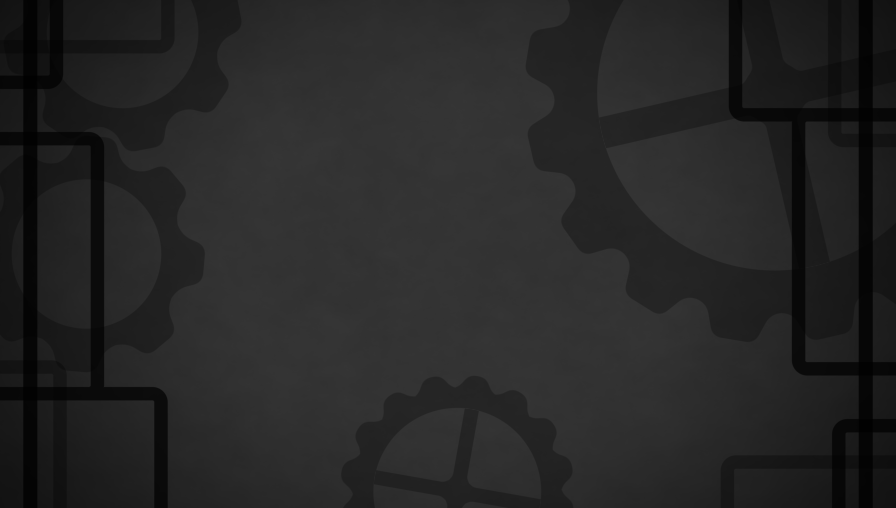
Write a WebGL 2 fragment shader that draws this background.

```glsl
#version 300 es
// Dark grunge backdrop with shadowy gears and rounded outline frames.
precision highp float;

uniform vec2 u_resolution;
out vec4 outColor;

vec2 hashGradient(vec2 cell) {
    vec2 h = vec2(dot(cell, vec2(127.1, 311.7)), dot(cell, vec2(269.5, 183.3)));
    return fract(sin(h) * 43758.5) * 2.0 - 1.0;
}

float gradientNoise(vec2 p) {
    vec2 i = floor(p), f = fract(p);
    vec2 u = f * f * f * (f * (f * 6.0 - 15.0) + 10.0);
    vec2 e = vec2(1.0, 0.0);
    float low = mix(dot(hashGradient(i), f), dot(hashGradient(i + e), f - e), u.x);
    float high = mix(dot(hashGradient(i + e.yx), f - e.yx),
                     dot(hashGradient(i + 1.0), f - 1.0), u.x);
    return mix(low, high, u.y);
}

float fbm(vec2 p) {
    float sum = 0.0, amplitude = 0.5;
    for (int i = 0; i < 5; i++) {
        sum += amplitude * gradientNoise(p);
        p = mat2(1.6, 1.2, -1.2, 1.6) * p + 7.3;
        amplitude *= 0.6;
    }
    return sum;
}

float smoothMin(float a, float b, float k) {
    float h = max(k - abs(a - b), 0.0) / k;
    return min(a, b) - h * h * k * 0.25;
}

vec2 rotate(vec2 p, float angle) {
    float c = cos(angle), s = sin(angle);
    return vec2(c * p.x + s * p.y, c * p.y - s * p.x);
}

// radii holds the hole, the tooth root and the tooth tip
float gear(vec2 p, vec3 radii, float teeth, float phase, float toothHalf, float spokeHalf) {
    p = rotate(p, phase);
    float r = length(p);
    float sector = 6.28319 / teeth;
    vec2 q = rotate(p, sector * round(atan(p.y, p.x) / sector));

    // Tapered teeth with softened corners
    float side = (abs(q.y) - toothHalf - 0.35 * (radii.z - q.x)) * 0.94;
    float tooth = -smoothMin(radii.z - q.x, -side, 0.018);
    float d = max(smoothMin(r - radii.y, tooth, 0.02), radii.x - r);

    // Four spokes and a hub
    if (spokeHalf > 0.0) {
        float spokes = min(abs(p.x), abs(p.y)) - spokeHalf;
        spokes = smoothMin(spokes, r - 2.0 * spokeHalf, 0.01);
        d = min(d, max(spokes, r - radii.x));
    }
    return d;
}

// Outline along a rounded box; bounds holds its lower-left and upper-right corners
float frame(vec2 p, vec4 bounds) {
    vec2 center = 0.5 * (bounds.xy + bounds.zw);
    vec2 q = abs(p - center) - 0.5 * (bounds.zw - bounds.xy) + 0.017;
    float box = length(max(q, 0.0)) + min(max(q.x, q.y), 0.0) - 0.017;
    return abs(box) - 0.0132;
}

float coverage(float d) {
    float pixel = 0.75 / u_resolution.y;
    return 1.0 - smoothstep(-pixel, pixel, d);
}

void main() {
    vec2 uv = gl_FragCoord.xy / u_resolution;
    vec2 p = uv * vec2(1.7615, 1.0);

    // Vignetted charcoal with mottled grain
    float vignette = smoothstep(0.2, 0.75, length((uv - 0.5) * vec2(1.0, 0.7)));
    float shade = mix(0.2, 0.045, vignette);
    shade *= 1.0 + 0.09 * fbm(p * 5.0) + 0.09 * fbm(p * vec2(17.0, 23.0) + 4.0);

    // Gears
    float gears = gear(p - vec2(1.523, 0.8165), vec3(0.349, 0.433, 0.492), 16.0, 0.227, 0.042, 0.031);
    gears = min(gears, gear(p - vec2(0.899, 0.032), vec3(0.165, 0.203, 0.231), 16.0, -0.175, 0.02, 0.014));
    gears = min(gears, gear(p - vec2(0.241, 0.936), vec3(0.149, 0.19, 0.234), 8.0, 0.19, 0.036, 0.0));
    gears = min(gears, gear(p - vec2(0.17, 0.5), vec3(0.147, 0.188, 0.232), 8.0, -0.087, 0.036, 0.0));
    shade *= 1.0 - 0.28 * coverage(gears);

    // Frames: the first four are faint, the rest nearly black
    vec4 frames[10] = vec4[10](
        vec4(-0.3, 0.908, 0.33, 1.3), vec4(-0.3, -0.3, 0.118, 0.2775),
        vec4(1.641, 0.7235, 2.2, 1.3), vec4(1.43, -0.3, 2.2, 0.0905),
        vec4(-0.3, 0.838, 0.111, 1.3), vec4(-0.3, 0.225, 0.1915, 0.727),
        vec4(-0.3, -0.3, 0.3165, 0.225), vec4(1.446, 0.774, 2.2, 1.3),
        vec4(1.57, 0.274, 2.2, 0.774), vec4(1.649, -0.3, 2.2, 0.162));
    float faint = 1e3, strong = 1e3;
    for (int i = 0; i < 10; i++) {
        float d = frame(p, frames[i]);
        if (i < 4) faint = min(faint, d);
        else strong = min(strong, d);
    }

    // Full-height bars near both sides
    float bars = min(abs(p.x - 0.0596), abs(p.x - 1.702)) - 0.0138;
    shade *= 1.0 - 0.32 * coverage(faint);
    shade *= 1.0 - 0.72 * coverage(strong);
    shade *= 1.0 - 0.8 * coverage(bars);

    outColor = vec4(vec3(shade), 1.0);
}
```
